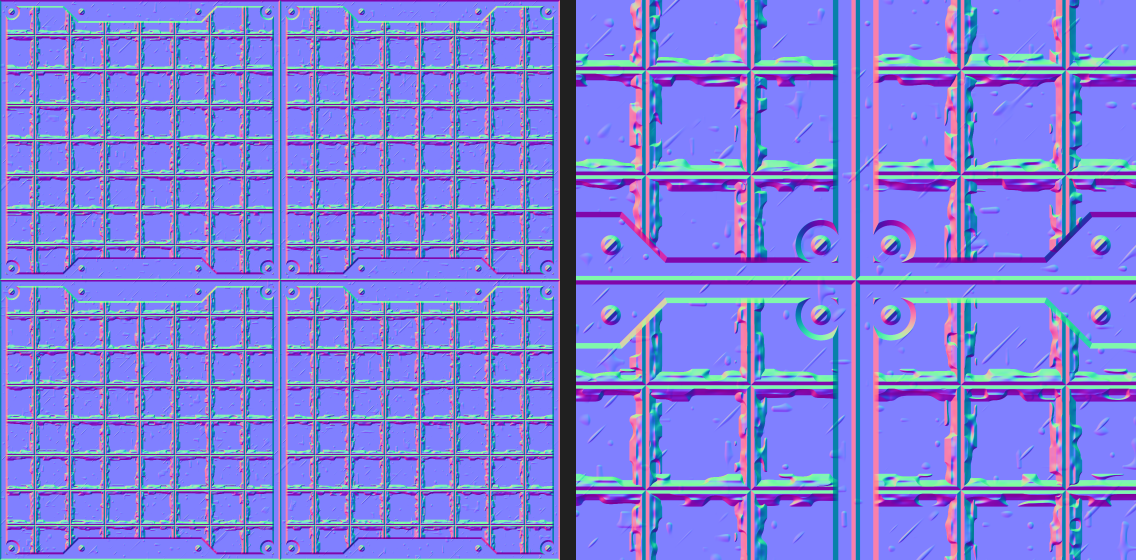
Left: the whole. Right: its middle third, enlarged.
Write a Shadertoy shader that draws this texture map.

```glsl
const float PANELS = 2.0;         // panels across and down
const float CELLS = 8.0;          // grid cells per panel; one cell is the unit length
const float HALF_PANEL = 4.0;
const float RECESS_HALF = 3.833;  // half size of the sunken area
const float NOTCH_HALF = 3.4;     // its half height at the middle
const float NOTCH_DIAGONAL = 1.65;
const float RECESS_DEPTH = 0.14;
const float BEVEL = 0.05;
const float SCREW_POS = 3.667;
const float SCREW_INNER_X = 1.667;
const float SCREW_RADIUS = 0.095;
const float BOSS_RADIUS = 0.19;
const float GROOVE_HALF = 0.095;  // unworn half width of a grid groove
const float GROOVE_WEAR = 0.06;   // extra half width where chipped
const float GROOVE_DEPTH = 0.2;
const float WALL_SLOPE = 3.2;
const float RIDGE_HALF = 0.034;
const float RIDGE_HEIGHT = 0.1;
const float SEAM_HALF = 0.04;
const float SEAM_DEPTH = 0.12;
const float SCRATCH_DEPTH = 0.012;
const float SLOPE_STEP = 0.004;
const int SAMPLES = 3;            // antialiasing samples per axis

float hash(uvec2 v) {
    v = v * 1664525u + 1013904223u;
    v.x += v.y * 1664525u;
    v.y += v.x * 1664525u;
    v ^= v >> 16u;
    v.x += v.y * 1664525u;
    return float((v.x ^ (v.x >> 16u)) & 65535u) / 65535.0;
}

// Value noise that wraps after a whole number of lattice cells
float wrapNoise(vec2 p, vec2 period) {
    vec2 i = floor(p), f = p - i;
    f = f * f * (3.0 - 2.0 * f);
    uvec2 a = uvec2(mod(i, period)), b = uvec2(mod(i + 1.0, period));
    return mix(mix(hash(a), hash(uvec2(b.x, a.y)), f.x),
               mix(hash(uvec2(a.x, b.y)), hash(b), f.x), f.y);
}

// Noise with a given number of lattice cells per grid cell
float cellNoise(vec2 p, vec2 density) {
    return wrapNoise(p * density, PANELS * CELLS * density);
}

// Signed distance to the notched recess, q mirrored about the panel centre
float recessDistance(vec2 q) {
    float box = max(q.x, q.y) - RECESS_HALF;
    float notch = min(q.y - NOTCH_HALF, (q.y - q.x - NOTCH_DIAGONAL) * 0.7071);
    float boss = BOSS_RADIUS - length(q - SCREW_POS);
    return max(max(box, notch), boss);
}

// Groove with chipped shoulders; t is the distance from its centre line
float grooveHeight(float t, vec2 p, vec2 density) {
    if (t > GROOVE_HALF + GROOVE_WEAR) return 0.0;
    float chip = smoothstep(0.3, 0.65, cellNoise(p, density));
    float bead = cellNoise(p + 5.0, density * 1.5);
    float wall = clamp((GROOVE_HALF + GROOVE_WEAR * chip - t) * WALL_SLOPE, 0.0, GROOVE_DEPTH);
    return -wall * (1.0 - 0.45 * bead * smoothstep(0.03, 0.08, t));
}

float screwHeight(vec2 q, vec2 side) {
    float x = q.x > 0.5 * (SCREW_POS + SCREW_INNER_X) ? SCREW_POS : SCREW_INNER_X;
    vec2 local = (q - vec2(x, SCREW_POS)) * side;
    float inside = clamp((SCREW_RADIUS - length(local)) / 0.035, 0.0, 1.0);
    float slot = clamp(1.0 - abs(local.x - local.y) / 0.05, 0.0, 1.0);
    return -inside * (0.08 + 0.1 * slot);
}

// Sparse pits and short slanted scratches
float wearHeight(vec2 p) {
    float pits = smoothstep(0.84, 1.0, cellNoise(p, vec2(9.0)));
    vec2 slanted = vec2(p.x + p.y, p.y - p.x);
    float scratches = smoothstep(0.88, 1.0, cellNoise(slanted, vec2(2.0, 11.0)));
    return -SCRATCH_DEPTH * (pits + scratches);
}

float surfaceHeight(vec2 p) {
    vec2 centred = mod(p, CELLS) - HALF_PANEL;
    vec2 q = abs(centred);
    float inside = clamp(-recessDistance(q) / BEVEL, 0.0, 1.0);

    // Crossing grooves with a thin ridge along each centre
    vec2 t = abs(p - round(p));
    float grooves = min(grooveHeight(t.x, p, vec2(12.0, 9.0)),
                        grooveHeight(t.y, p, vec2(6.0, 12.0)));
    float ridge = RIDGE_HEIGHT * clamp(1.0 - min(t.x, t.y) / RIDGE_HALF, 0.0, 1.0);

    float seam = clamp(1.0 - (HALF_PANEL - max(q.x, q.y)) / SEAM_HALF, 0.0, 1.0);
    return inside * (grooves + ridge - RECESS_DEPTH) - SEAM_DEPTH * seam
         + screwHeight(q, sign(centred)) + wearHeight(p);
}

// Tangent-space normal colour, green pointing down the canvas
vec3 normalColor(vec2 p) {
    float h = surfaceHeight(p);
    float dx = (surfaceHeight(p + vec2(SLOPE_STEP, 0.0)) - h) / SLOPE_STEP;
    float dy = (surfaceHeight(p + vec2(0.0, SLOPE_STEP)) - h) / SLOPE_STEP;
    return 0.5 + 0.5 * normalize(vec3(-dx, dy, 1.0));
}

void mainImage(out vec4 fragColor, in vec2 fragCoord) {
    vec3 color = vec3(0.0);
    for (int j = 0; j < SAMPLES; j++)
        for (int i = 0; i < SAMPLES; i++) {
            vec2 offset = (vec2(i, j) + 0.5) / float(SAMPLES) - 0.5;
            vec2 uv = (fragCoord + offset) / iResolution.xy;
            color += normalColor(uv * PANELS * CELLS);
        }
    fragColor = vec4(color / float(SAMPLES * SAMPLES), 1.0);
}
```
